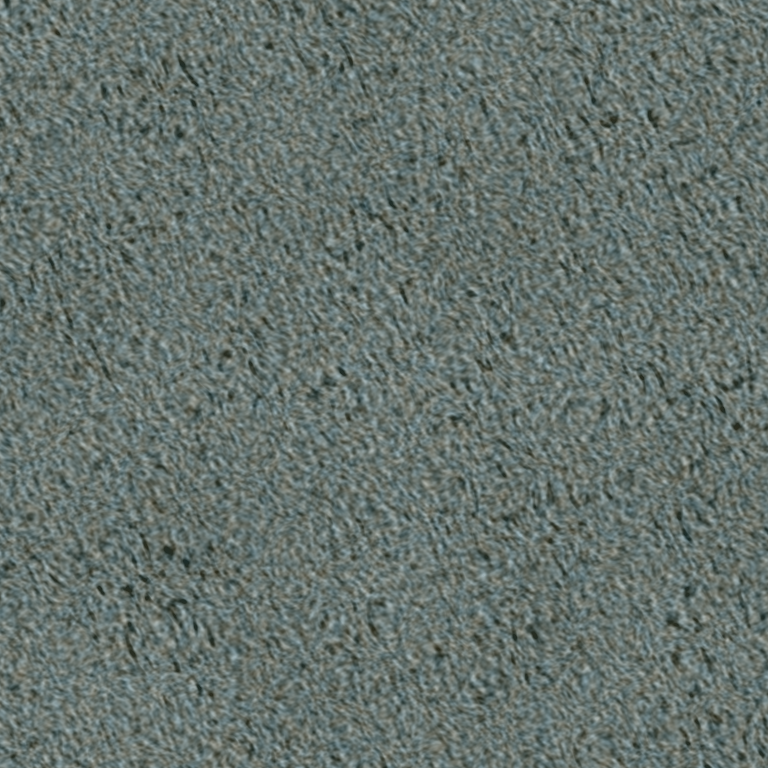
A three.js fragment shader for this texture:

```glsl
// Grey-green rough plaster or felt: fine slanted grains over a softly lit relief,
// with short dark crevices that lean down to the right and gather in patches.
// All layers are gradient noise, turned and stretched along their own direction.

#define DARK_TONE vec3(0.25, 0.29, 0.26)
#define LIGHT_TONE vec3(0.53, 0.58, 0.57)
#define MEAN_TONE 0.59
#define GRAIN_FREQ vec2(105.0, 165.0)
#define GRAIN_ANGLE -0.6
#define CREVICE_FREQ vec2(42.0, 88.0)
#define CREVICE_ANGLE -1.1
#define GRAIN_CONTRAST 0.82
#define FINE_CONTRAST 0.42
#define RELIEF_CONTRAST 0.55
#define CREVICE_DEPTH 0.62
#define TINT_AMOUNT 0.06

varying vec2 vUv;

float hash(vec2 cell) {
  vec3 q = fract(vec3(cell.xyx) * vec3(0.1031, 0.1030, 0.0973));
  q += dot(q, q.yzx + 33.33);
  return fract((q.x + q.y) * q.z);
}

// Dot product of a random unit gradient with the offset from its lattice corner
float cornerSlope(vec2 cell, vec2 offset) {
  float angle = 6.28318 * hash(cell);
  return dot(vec2(cos(angle), sin(angle)), offset);
}

// Gradient noise, centred on zero
float noise(vec2 p) {
  vec2 cell = floor(p);
  vec2 f = p - cell;
  vec2 blend = f * f * f * (f * (f * 6.0 - 15.0) + 10.0);
  vec2 right = vec2(1.0, 0.0);
  vec2 up = vec2(0.0, 1.0);
  float low = mix(cornerSlope(cell, f), cornerSlope(cell + right, f - right), blend.x);
  float high = mix(cornerSlope(cell + up, f - up), cornerSlope(cell + 1.0, f - 1.0), blend.x);
  return mix(low, high, blend.y);
}

// Coordinates along (x) and across (y) a direction
vec2 alongAcross(vec2 p, float angle) {
  float c = cos(angle);
  float s = sin(angle);
  return vec2(c * p.x + s * p.y, c * p.y - s * p.x);
}

float reliefHeight(vec2 p) {
  return noise(p * CREVICE_FREQ + 71.0) + 0.5 * noise(p * CREVICE_FREQ * 1.7 + 19.0);
}

void main() {
  // Gentle warp so that the directions wander
  vec2 warp = vec2(noise(vUv * 17.0 + 5.0), noise(vUv * 17.0 + 43.0));
  vec2 p = vUv + 0.008 * warp;
  vec2 grainPos = alongAcross(p, GRAIN_ANGLE);
  vec2 crevicePos = alongAcross(p, CREVICE_ANGLE);

  // Two sizes of grain
  float grain = noise(grainPos * GRAIN_FREQ + 11.0);
  float fine = noise(alongAcross(p, 0.35) * vec2(170.0, 215.0) + 29.0);

  // Relief lit from one side
  float relief = reliefHeight(crevicePos + vec2(0.0, 0.0045)) - reliefHeight(crevicePos);

  // Crevices, deeper in some patches
  float patches = 0.85 + 1.3 * noise(vUv * 7.0 + 3.0);
  float crevice = smoothstep(0.12, 0.52, -noise(crevicePos * CREVICE_FREQ + 137.0));

  float tone = MEAN_TONE + GRAIN_CONTRAST * grain + FINE_CONTRAST * fine;
  tone += RELIEF_CONTRAST * relief * (0.6 + 0.4 * patches);
  tone -= CREVICE_DEPTH * crevice * patches;
  tone += 0.12 * noise(vUv * 5.0 + 61.0);

  // Base colour with a faint drift between teal and warm grey
  vec3 color = mix(DARK_TONE, LIGHT_TONE, clamp(tone, -0.4, 1.4));
  float tint = noise(grainPos * 75.0 + 83.0) + 0.4 * noise(vUv * 22.0 + 97.0);
  color += TINT_AMOUNT * tint * vec3(1.0, 0.0, -0.8);

  gl_FragColor = vec4(color, 1.0);
}
```
